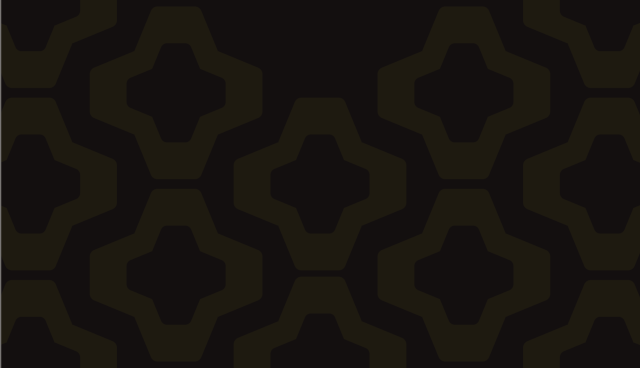
Give the GLSL for this pattern, as a Shadertoy shader.

```glsl
// Dark lattice of hollow, four-armed crosses with tapered arms and rounded tips,
// with a grey hairline down the left border. Each ring is a distance field folded
// into one octant; staggered columns come from a loop, with one gap and offsets.

// Lengths are fractions of the canvas height, unless noted.
const vec3 GROUND = vec3(0.0745, 0.0590, 0.0590);
const vec3 RING = vec3(0.1160, 0.1000, 0.0625);
const vec3 BORDER = vec3(0.47, 0.46, 0.45);
const float BORDER_WIDTH = 0.00196;       // fraction of the canvas width
const vec2 PITCH = vec2(0.391, 0.4955);   // column step, row step
const float ARM_REACH = 0.2348;           // centre to arm tip
const float TIP_HALF = 0.0636;            // half width of the flat tip
const float NOTCH = 0.1136;               // inner corner, on the diagonal
const float OUTER_ROUND = 0.0200;
const float INNER_ROUND = 0.0175;
const float HOLE_SCALE = 0.573;
const float EDGE_SPREAD = 0.0045;         // extra outward shift of outer columns
const float LOWER_LIFT = 0.0090;          // lift of the lower middle ring

// Signed distance to a cross with tapered arms and rounded tip corners.
float taperedCross(vec2 p, float scale, float radius) {
    p = abs(p);
    if (p.y > p.x) p = p.yx;
    float reach = ARM_REACH * scale;
    float tip = TIP_HALF * scale;
    float notch = NOTCH * scale;

    // Normal of the sloping side and centre of the corner arc
    vec2 n = normalize(vec2(notch - tip, reach - notch));
    vec2 arc = vec2(reach - radius, tip - radius * (1.0 - n.x) / n.y);
    vec2 q = p - arc;
    bool inCorner = q.y > 0.0 && q.x * n.y > q.y * n.x;
    return (inCorner ? length(q) : max(q.x, dot(q, n))) - radius;
}

float ring(vec2 p) {
    float outer = taperedCross(p, 1.0, OUTER_ROUND);
    float hole = taperedCross(p, HOLE_SCALE, INNER_ROUND);
    return max(outer, -hole);
}

// Distance to the nearest ring of the staggered layout.
float lattice(vec2 p) {
    float d = 1.0;
    for (int col = -2; col <= 2; col++) {
        float stagger = 0.5 * float(abs(col) % 2);
        for (int row = -1; row <= 1; row++) {
            if (col == 0 && row == 1) continue;   // gap at the top middle
            vec2 centre = vec2(float(col), float(row) + stagger) * PITCH;
            if (abs(col) == 2) centre.x += sign(centre.x) * EDGE_SPREAD;
            if (col == 0 && row == -1) centre.y += LOWER_LIFT;
            d = min(d, ring(p - centre));
        }
    }
    return d;
}

void mainImage(out vec4 fragColor, in vec2 fragCoord) {
    vec2 p = (fragCoord - 0.5 * iResolution.xy) / iResolution.y;
    float pixel = 1.0 / iResolution.y;
    float cover = 1.0 - smoothstep(-0.7 * pixel, 0.7 * pixel, lattice(p));
    vec3 colour = mix(GROUND, RING, cover);

    // Left border, by the share of each pixel it covers
    float border = clamp(BORDER_WIDTH * iResolution.x - fragCoord.x + 0.5, 0.0, 1.0);
    fragColor = vec4(mix(colour, BORDER, border), 1.0);
}
```
